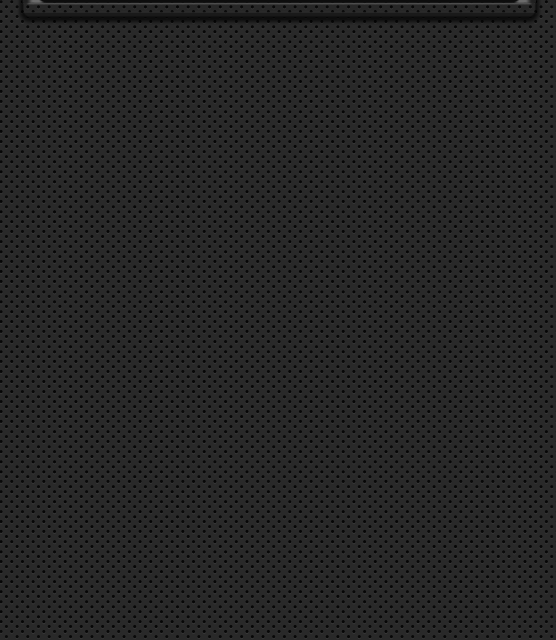
Write a Shadertoy shader that draws this pattern.

```glsl
// Dark perforated sheet with staggered punched holes under the lip of a rounded panel.

const vec2 REPEATS = vec2(52.0, 64.0);   // hole pairs across and down
const vec2 PHASE = vec2(0.10, 0.16);     // lattice start from the top left
const float HOLE_RADIUS = 0.0023;
const vec3 SHEET = vec3(0.16);
const vec3 HOLE = vec3(0.022);
const vec3 RIM_LIGHT = vec3(0.215);

float hash21(vec2 p) {
    p = fract(p * vec2(0.1031, 0.1137));
    p += dot(p, p.yx + 33.33);
    return fract((p.x + p.y) * p.x * 43.7);
}

float fill(float dist, float soft) {
    return 1.0 - smoothstep(-soft, soft, dist);
}

float roundedBox(vec2 p, vec2 halfSize, float radius) {
    vec2 d = abs(p) - halfSize + radius;
    return length(max(d, 0.0)) + min(max(d.x, d.y), 0.0) - radius;
}

// One square-on lattice of holes: x is the hole, y the light on its lower rim.
vec2 holeLattice(vec2 p, vec2 pitch, vec2 shift, float soft) {
    vec2 grid = p / pitch - shift;
    vec2 id = floor(grid + 0.5);
    vec2 local = (grid - id) * pitch;
    float wear = hash21(id + shift * 7.0);
    local.y += (hash21(vec2(id.y, 3.0 + shift.x)) - 0.5) * 0.0008;
    float hole = fill(length(local) - HOLE_RADIUS, soft);
    float rim = fill(length(local - vec2(0.0, 0.0019)) - HOLE_RADIUS, soft);
    return vec2(hole * mix(0.9, 1.0, wear), rim * (1.0 - hole) * mix(0.7, 1.0, wear));
}

vec3 perforate(vec3 base, vec2 p, vec2 pitch, float soft) {
    vec2 marks = max(holeLattice(p, pitch, PHASE, soft),
                     holeLattice(p, pitch, PHASE + 0.5, soft));
    return mix(mix(base, RIM_LIGHT, marks.y), HOLE, marks.x);
}

// Panel face: perforated strip, dark lower lip, bright seam and lit corners.
vec3 panelFace(vec3 strip, vec2 p, float fromCentre, float halfWidth, float dist, float px) {
    vec3 color = mix(strip, vec3(0.10), smoothstep(0.0175, 0.0205, p.y));
    color += 0.07 * fill(abs(p.y - 0.0192) - 0.0005, px);
    color *= mix(0.55, 1.0, smoothstep(0.0, 0.003, -dist));

    float above = fill(p.y - 0.0045, px);
    float opening = fill(fromCentre - halfWidth + 0.036 - (0.0045 - p.y) * 2.0, px * 2.0);
    float glint = smoothstep(0.030, 0.008, abs(halfWidth - 0.021 - fromCentre) * 2.0);
    vec3 corner = mix(vec3(0.13), vec3(0.42), glint);
    color = mix(color, mix(corner, vec3(0.05), opening), above);

    float seam = fill(abs(p.y - 0.0058) - 0.0008, px);
    return mix(color, vec3(0.36), seam * fill(fromCentre - halfWidth + 0.008, px * 2.0));
}

void mainImage(out vec4 fragColor, in vec2 fragCoord) {
    // Height is one unit, with y measured down from the top edge.
    float px = 1.0 / iResolution.y;
    float aspect = iResolution.x * px;
    vec2 p = vec2(fragCoord.x, iResolution.y - fragCoord.y) * px;
    vec2 pitch = vec2(aspect, 1.0) / REPEATS;
    float soft = max(px * 0.6, 0.0009);

    vec3 color = perforate(SHEET, p, pitch, soft);
    vec3 strip = color * 0.95;

    // Panel silhouette and the shadow it casts on the sheet.
    vec2 centre = vec2(0.5023 * aspect, -0.05);
    vec2 halfSize = vec2(0.4617 * aspect, 0.077);
    float dist = roundedBox(p - centre, halfSize, 0.011);
    float shadow = roundedBox(p - centre - vec2(0.0, 0.003), halfSize, 0.012);
    color *= mix(0.3, 1.0, smoothstep(-0.002, 0.010, shadow));

    float fromCentre = abs(p.x - centre.x);
    vec3 panel = panelFace(strip, p, fromCentre, halfSize.x, dist, px);
    color = mix(color, panel, fill(dist, px * 0.7));

    fragColor = vec4(color, 1.0);
}
```
